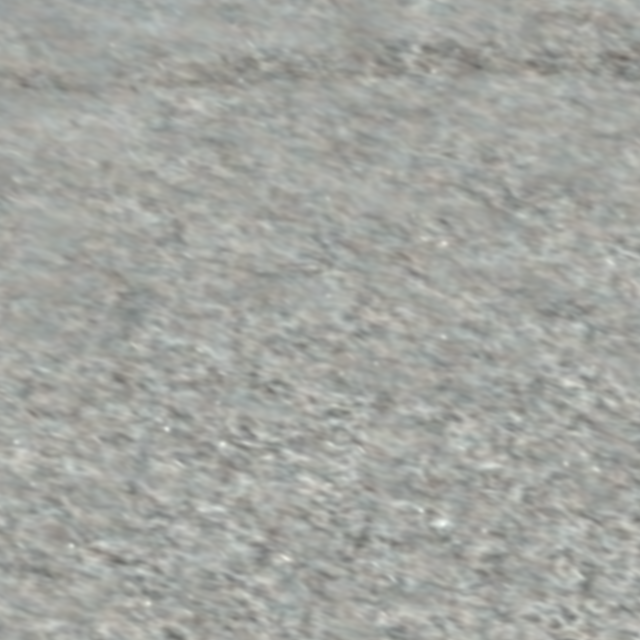
Give the GLSL for this texture, as a Shadertoy shader.

```glsl
// Weathered grey stone seen at a slant: soft, slanted grains of gradient noise
// over faint patches, with pale and dark flecks, warm and green tints, and one
// rough shadowed ledge running across the top.

const vec3 DARK_STONE  = vec3(0.550, 0.556, 0.540);
const vec3 LIGHT_STONE = vec3(0.728, 0.738, 0.716);
const vec3 WARM_TINT   = vec3(0.026, 0.000, -0.022);
const vec3 GREEN_TINT  = vec3(-0.016, 0.010, 0.002);

// Two random values in 0..1 for a grid cell.
vec2 hash2(vec2 cell, float seed) {
    vec3 p = fract(vec3(cell.xyx + seed * 17.3) * vec3(0.1031, 0.1030, 0.0973));
    p += dot(p, p.yzx + 33.33);
    return fract((p.xx + p.yz) * p.zy);
}

float cornerSlope(vec2 cell, vec2 offset, float seed) {
    float angle = 6.2832 * hash2(cell, seed).x;
    return dot(vec2(cos(angle), sin(angle)), offset);
}

// Gradient noise, about -0.7..0.7.
float gradientNoise(vec2 p, float seed) {
    vec2 i = floor(p), f = p - i;
    vec2 u = f * f * f * (f * (f * 6.0 - 15.0) + 10.0);
    vec2 e = vec2(1.0, 0.0);
    float low  = mix(cornerSlope(i, f, seed), cornerSlope(i + e, f - e, seed), u.x);
    float high = mix(cornerSlope(i + e.yx, f - e.yx, seed),
                     cornerSlope(i + 1.0, f - 1.0, seed), u.x);
    return mix(low, high, u.y);
}

// Turns p so that its x axis falls to the right by the given angle.
vec2 slant(vec2 p, float angle) {
    float c = cos(angle), s = sin(angle);
    return vec2(c * p.x - s * p.y, s * p.x + c * p.y);
}

// Noise stretched along a slanted direction; freq is cells along and across.
float grain(vec2 p, float angle, vec2 freq, float seed) {
    return gradientNoise(slant(p, angle) * freq + 40.0, seed);
}

// Sparse soft elongated spots, one at most per grid cell.
float flecks(vec2 p, vec2 grid, float density, vec2 size, float seed) {
    vec2 cell = floor(p * grid);
    float sum = 0.0;
    for (int y = -1; y <= 1; y++) {
        for (int x = -1; x <= 1; x++) {
            vec2 id = cell + vec2(x, y);
            vec2 centre = (id + hash2(id, seed)) / grid;
            vec2 pick = hash2(id, seed + 5.0);
            vec2 d = slant(p - centre, 0.8 * pick.y - 0.1) / size;
            float strength = step(pick.x, density) * (0.4 + 0.6 * pick.y);
            sum += strength * exp(-dot(d, d));
        }
    }
    return sum;
}

// Shadowed ledge: thin at the left, broad and higher at the right.
float ledge(vec2 p) {
    float broad = smoothstep(0.2, 0.5, p.x);
    float wobble = 0.010 * gradientNoise(p * vec2(9.0, 14.0), 31.0);
    float centre = mix(0.878, 0.900, broad) + 0.012 * (p.x - 0.5) + wobble;
    float d = (p.y - centre) / mix(0.017, 0.030, broad);
    float gap = 0.45 * exp(-pow((p.x - 0.23) / 0.08, 2.0));
    float fade = 1.0 - gap + 0.4 * gradientNoise(p * vec2(7.0, 3.0), 32.0);
    return exp(-d * d * d * d) * fade;
}

void mainImage(out vec4 fragColor, in vec2 fragCoord) {
    vec2 uv = fragCoord / iResolution.xy;

    // Slight warp breaks up the regular grain directions.
    vec2 warp = vec2(gradientNoise(uv * 13.0, 1.0), gradientNoise(uv * 15.0, 2.0));
    vec2 p = uv + vec2(0.007, 0.004) * warp;

    // Roughness rises toward the bottom and inside the ledge, in clusters.
    float shade = ledge(uv);
    float rough = mix(1.12, 0.58, smoothstep(0.1, 0.95, uv.y));
    rough += 0.35 * gradientNoise(uv * vec2(5.0, 8.0), 3.0) + 0.35 * shade;
    rough *= 1.0 + 0.9 * grain(uv, 0.2, vec2(12.0, 22.0), 14.0);
    rough *= mix(0.8, 1.05, smoothstep(0.0, 0.35, uv.x));

    // Grey value: broad patches, then streaks and grains of falling size.
    float patches = 0.065 * grain(p, 0.12, vec2(5.0, 12.0), 4.0)
                  + 0.060 * grain(p, 0.15, vec2(11.0, 26.0), 15.0);
    float grains = 0.12 * grain(p, 0.18, vec2(22.0, 48.0), 5.0)
                 + 0.13 * grain(p, 0.42, vec2(39.0, 72.0), 6.0)
                 + 0.08 * grain(p, 0.25, vec2(64.0, 118.0), 7.0);
    float tone = patches + rough * grains - 0.062 * shade;

    // Scattered glints and small pits.
    tone += 0.11 * rough * flecks(p, vec2(28.0, 42.0), 0.18, vec2(0.0085, 0.0036), 8.0);
    tone += 0.20 * rough * flecks(p, vec2(16.0, 18.0), 0.10, vec2(0.0052, 0.0040), 9.0);
    tone -= 0.10 * rough * flecks(p, vec2(24.0, 38.0), 0.17, vec2(0.0120, 0.0042), 10.0);

    // Grey ramp plus faint warm and green casts; the top left stays cool.
    vec3 color = mix(DARK_STONE, LIGHT_STONE, 0.52 + tone / 0.18);
    float warmth = grain(p, 0.2, vec2(22.0, 40.0), 11.0)
                 + 0.35 * grain(p, 0.1, vec2(6.0, 9.0), 12.0);
    float coolCorner = smoothstep(0.88, 1.0, uv.y) * (1.0 - smoothstep(0.2, 0.7, uv.x));
    color += WARM_TINT * (warmth + 0.2 * shade - 0.4 * coolCorner);
    color += GREEN_TINT * grain(p, 0.25, vec2(20.0, 36.0), 13.0);

    fragColor = vec4(clamp(color, 0.0, 1.0), 1.0);
}
```
